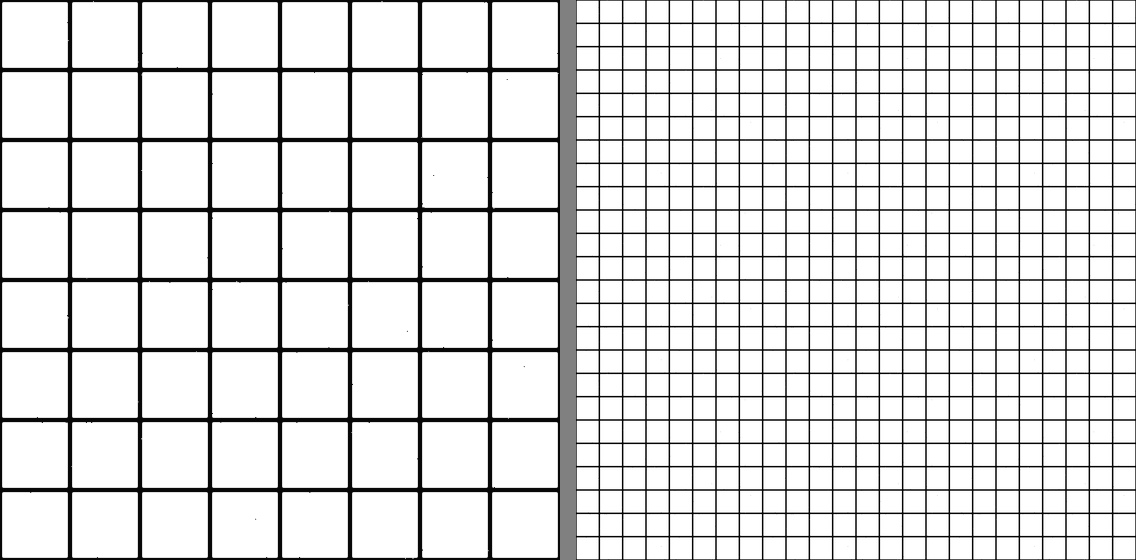
Left, the tile; right, the same tile 3 across and 3 down.
Give the GLSL for this pattern, as a three.js fragment shader.

```glsl
// White square tiles in a plain black grid, with tiny nicks on the line edges and a few stray specks.
#define TILES 8.0            // repeats across and down
#define LINE_WIDTH 0.061     // share of one tile
#define CORNER_RADIUS 0.024  // share of one tile
#define NICK_RADIUS 0.008
#define NICK_CHANCE 0.4
#define SPECK_RADIUS 0.006
#define SPECK_CHANCE 0.13
#define INK vec3(0.03)
#define PAPER vec3(1.0)

varying vec2 vUv;

vec3 hash3(vec3 p) {
  p = fract(p * vec3(0.1031, 0.1030, 0.0973));
  p += dot(p, p.yxz + 33.33);
  return fract((p.xxy + p.yxx) * p.zyx);
}

float roundedBox(vec2 p, float halfSize, float radius) {
  vec2 q = abs(p) - halfSize + radius;
  return length(max(q, 0.0)) + min(max(q.x, q.y), 0.0) - radius;
}

// Coverage of the inside of a distance field, smoothed over one pixel.
float fill(float d, float pixel) {
  return clamp(0.5 - d / pixel, 0.0, 1.0);
}

void main() {
  vec2 grid = vUv * TILES;
  float pixel = max(fwidth(grid.x), fwidth(grid.y));
  vec2 tile = mod(floor(grid), TILES);
  vec2 p = fract(grid) - 0.5;
  float halfSize = 0.5 - 0.5 * LINE_WIDTH;

  // Grid lines are what the rounded tiles leave uncovered.
  float ink = 1.0 - fill(roundedBox(p, halfSize, CORNER_RADIUS), pixel);

  // Small bumps and chips along the tile edges.
  for (int i = 0; i < 3; i++) {
    vec3 place = hash3(vec3(tile + 1.0, float(i) + 5.0));
    vec3 kind = hash3(vec3(tile + 17.0, float(i) + 29.0));
    float isBump = step(kind.y, 0.75);
    float inset = mix(-0.003, 0.004, isBump);
    float side = place.y < 0.5 ? -1.0 : 1.0;
    vec2 center = vec2((place.x * 2.0 - 1.0) * halfSize, side * (halfSize - inset));
    if (place.z < 0.5) center = center.yx;
    float radius = NICK_RADIUS * mix(0.6, 1.1, kind.z);
    float nick = fill(length(p - center) - radius, pixel) * step(kind.x, NICK_CHANCE);
    ink = mix(ink, isBump, nick);
  }

  // A rare lone speck inside a tile.
  vec3 stray = hash3(vec3(tile + 43.0, 71.0));
  float speck = fill(length(p - (stray.xy - 0.5) * 0.85) - SPECK_RADIUS, pixel);
  ink = max(ink, speck * step(stray.z, SPECK_CHANCE));

  gl_FragColor = vec4(mix(PAPER, INK, ink), 1.0);
}
```
